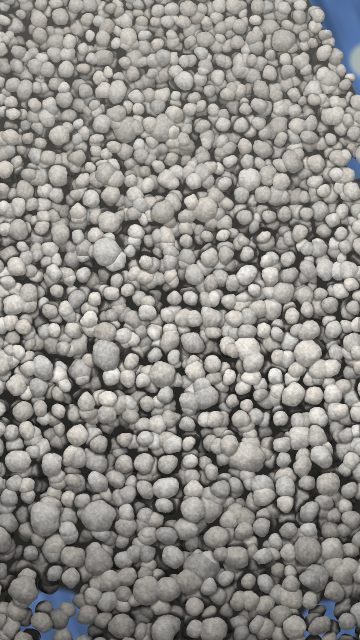
A Shadertoy shader for this texture:

```glsl
// A bed of dusty grey pebbles seen at a slant, on a blue sheet that shows at the edges.
// Jittered grids of lumpy domes are stacked by rank; higher stones shade those below.
// A conformal exponential map shrinks the stones toward the top and keeps them round.

const float TAPER = 0.25;
const vec3 SHEET_BLUE = vec3(0.30, 0.41, 0.59);
const vec3 GAP_DARK = vec3(0.15, 0.15, 0.145);
const vec3 DUST_HAZE = vec3(0.65, 0.635, 0.605);
const vec3 LIGHT_DIR = vec3(-0.12, 0.54, 0.83);

struct Stone {
    float height;
    float cover;    // height of the shading cone cast by neighbours
    vec2 tilt;
    float id;
};

float hash(vec2 p) {
    return fract(sin(dot(p, vec2(127.1, 311.7))) * 43758.5453);
}

vec2 hash2(vec2 p) {
    return vec2(hash(p), hash(p + 19.7));
}

float noise(vec2 p) {
    vec2 i = floor(p), f = fract(p);
    f = f * f * (3.0 - 2.0 * f);
    return mix(mix(hash(i), hash(i + vec2(1, 0)), f.x),
               mix(hash(i + vec2(0, 1)), hash(i + vec2(1, 1)), f.x), f.y);
}

vec2 noise2(vec2 p) {
    return vec2(noise(p), noise(p + 37.3)) - 0.5;
}

// Canvas (width = 1) to ground plane, and back
vec2 toGround(vec2 s) {
    float a = TAPER * (s.x - 0.5);
    return exp(TAPER * s.y) / TAPER * vec2(sin(a), cos(a));
}

vec2 toCanvas(vec2 q) {
    return vec2(0.5 + atan(q.x, q.y) / TAPER, log(TAPER * length(q)) / TAPER);
}

float patchMask(vec2 s, vec2 centre, float radius) {
    return 1.0 - smoothstep(0.6 * radius, radius, length(s - centre));
}

// How far the sheet is cleared of stones
float bareSheet(vec2 s) {
    float corner = smoothstep(-0.01, 0.012, dot(s - vec2(0.86, 1.778), vec2(0.89, 0.45)));
    float side = patchMask(s, vec2(0.985, 1.31), 0.035);
    float foot = max(patchMask(s, vec2(0.15, 0.04), 0.13), patchMask(s, vec2(0.91, 0.03), 0.10));
    return max(max(corner, side), 0.58 * foot);
}

// Keeps the highest stone of one jittered grid and the shading of its neighbours
void addLayer(vec2 q, float cell, vec2 radii, float density, float lift, float seed, inout Stone top) {
    vec2 base = floor(q / cell);
    for (int j = -1; j <= 1; j++)
    for (int i = -1; i <= 1; i++) {
        vec2 id = base + vec2(i, j);
        vec2 key = id + seed;
        if (hash(key + 5.3) > density) continue;
        vec2 centre = (id + 0.5 + 0.62 * (hash2(key) - 0.5)) * cell;
        float size = hash(key + 8.1);
        float radius = cell * mix(radii.x, radii.y, size * size);
        float angle = 6.2832 * hash(key + 2.9);
        vec2 axis = vec2(cos(angle), sin(angle));
        vec2 d = (q - centre) / radius;
        d += axis * dot(d, axis) * 0.25 * hash(key + 4.4);
        float dd = dot(d, d);
        if (dd > 2.6 || hash(key + 3.7) < bareSheet(toCanvas(centre))) continue;
        float rank = lift + 0.03 * hash(key + 6.6);
        float h = rank + 0.45 * radius * sqrt(max(1.0 - dd, 0.0));
        if (dd >= 1.0)
            top.cover = max(top.cover, rank + 0.008 - 2.0 * radius * (sqrt(dd) - 1.0));
        else if (h > top.height)
            top = Stone(h, top.cover, d, hash(key + 9.2));
    }
}

vec3 sheetColor(vec2 s) {
    float folds = 0.8 + 0.45 * noise(vec2(dot(s, vec2(38.0, 16.0)), s.y * 7.0));
    vec3 blue = mix(SHEET_BLUE * folds, vec3(0.66, 0.70, 0.69), patchMask(s, vec2(1.02, 1.61), 0.06));
    return mix(GAP_DARK, blue, smoothstep(0.1, 0.5, bareSheet(s)));
}

vec3 stoneColor(Stone stone, vec2 q) {
    vec2 grainPos = q + stone.id * 7.0;
    float grain = 0.5 * noise(grainPos * 130.0) + 0.5 * noise(grainPos * 280.0);
    vec2 bump = 0.5 * noise2(grainPos * 55.0) + 0.4 * noise2(grainPos * 150.0);
    vec3 normal = normalize(vec3(stone.tilt + bump, sqrt(1.03 - dot(stone.tilt, stone.tilt))));
    float light = 0.52 + 0.43 * max(dot(normal, LIGHT_DIR), 0.0);
    float albedo = mix(0.78, 0.97, stone.id) + 0.22 * (grain - 0.5);
    float open = mix(0.5, 1.0, smoothstep(0.0, 0.05, stone.height));
    float shade = mix(1.0, 0.36, smoothstep(-0.004, 0.026, stone.cover - stone.height));
    vec3 tint = mix(vec3(1.0, 0.995, 0.975), vec3(1.0, 0.97, 0.925), fract(stone.id * 13.0));
    return tint * albedo * light * open * shade;
}

vec3 pebbleBed(vec2 s) {
    vec2 q = toGround(s);
    vec2 lumpy = q + 0.012 * noise2(q * 30.0) + 0.003 * noise2(q * 95.0);
    Stone top = Stone(0.0, 0.0, vec2(0.0), 0.0);
    addLayer(lumpy, 0.050, vec2(0.46, 0.64), 1.0, 0.001, 11.0, top);
    addLayer(lumpy, 0.060, vec2(0.40, 0.60), 0.95, 0.014, 53.0, top);
    addLayer(lumpy, 0.070, vec2(0.36, 0.60), 0.92, 0.030, 97.0, top);
    addLayer(lumpy, 0.170, vec2(0.23, 0.35), 0.40, 0.036, 151.0, top);
    float bare = bareSheet(s);
    float stoneHere = step(0.0001, top.height);
    vec3 color = stoneHere > 0.5 ? stoneColor(top, q) : sheetColor(s);

    // Darker foreground, pale haze in the distance
    color *= mix(1.0, mix(0.72, 1.08, smoothstep(0.0, 0.85, s.y + 0.12 * s.x)), stoneHere);
    float haze = 0.32 * smoothstep(0.6, 1.75, s.y) * (1.0 - smoothstep(0.2, 0.6, bare));
    return mix(color, DUST_HAZE, haze);
}

void mainImage(out vec4 fragColor, in vec2 fragCoord) {
    // Four samples per pixel smooth the outlines
    vec3 sum = vec3(0.0);
    for (int k = 0; k < 4; k++) {
        vec2 offset = vec2(k % 2, k / 2) * 0.5 - 0.25;
        sum += pebbleBed((fragCoord + offset) / iResolution.x);
    }
    fragColor = vec4(clamp(sum * 0.25, 0.0, 1.0), 1.0);
}
```
